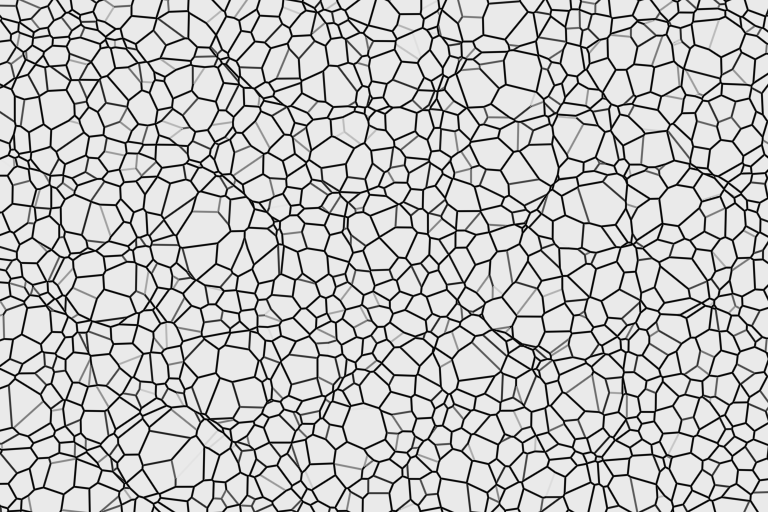
Write a Shadertoy shader that draws this pattern.

```glsl
#define SITES_PER_HEIGHT 30.0
#define LINE_HALF_WIDTH 0.0019
#define SWELL_SIZE 2.9
#define SWELL_STRENGTH 6.2
#define WEIGHT_JITTER 0.6
#define FAINT_GAP 0.1
#define SOLID_GAP 0.9
#define PAPER vec3(0.918)
#define INK vec3(0.02)

const int REACH = 4;
const int SIDE = 2 * REACH + 1;
const int COUNT = SIDE * SIDE;

vec3 hash3(vec2 p) {
    vec3 q = fract(p.xyx * vec3(0.1031, 0.1030, 0.0973));
    q += dot(q, q.yxz + 33.33);
    return fract((q.xxy + q.yzz) * q.zyx);
}

float valueNoise(vec2 p) {
    vec2 cell = floor(p), f = fract(p);
    f = f * f * (3.0 - 2.0 * f);
    float low = mix(hash3(cell).x, hash3(cell + vec2(1, 0)).x, f.x);
    float high = mix(hash3(cell + vec2(0, 1)).x, hash3(cell + vec2(1, 1)).x, f.x);
    return mix(low, high, f.y);
}

// Site position in xy, power weight in z: broad swells open large cells
// and crowd thin ones into strands between them
vec3 weightedSite(vec2 cell) {
    vec3 h = hash3(cell + 71.0);
    vec2 position = cell + h.xy;
    vec2 turned = mat2(0.8, 0.6, -0.6, 0.8) * position;
    float swell = valueNoise(turned / SWELL_SIZE + 200.0);
    return vec3(position, SWELL_STRENGTH * swell + WEIGHT_JITTER * h.z);
}

float powerDistance(vec2 p, vec3 site) {
    vec2 d = p - site.xy;
    return dot(d, d) - site.z;
}

// Ink coverage of the walls of a power diagram
float wallInk(vec2 p, float halfWidth, float softness) {
    vec3 sites[COUNT];
    vec2 base = floor(p);
    float nearest = 1e5;
    int owner = 0;

    // Find the site that owns this point
    for (int i = 0; i < COUNT; i++) {
        sites[i] = weightedSite(base + vec2(i % SIDE - REACH, i / SIDE - REACH));
        float d = powerDistance(p, sites[i]);
        if (d < nearest) {
            nearest = d;
            owner = i;
        }
    }

    // Draw straight walls; those between close sites fade
    float ink = 0.0;
    vec2 center = sites[owner].xy;
    for (int i = 0; i < COUNT; i++) {
        if (i == owner) continue;
        float gap = max(length(sites[i].xy - center), 1e-4);
        float wall = (powerDistance(p, sites[i]) - nearest) / (2.0 * gap);
        float line = 1.0 - smoothstep(halfWidth - softness, halfWidth + softness, wall);
        ink = max(ink, line * smoothstep(FAINT_GAP, SOLID_GAP, gap));
    }
    return ink;
}

void mainImage(out vec4 fragColor, in vec2 fragCoord) {
    vec2 p = fragCoord / iResolution.y * SITES_PER_HEIGHT;
    float softness = 0.75 * SITES_PER_HEIGHT / iResolution.y;
    float ink = wallInk(p, LINE_HALF_WIDTH * SITES_PER_HEIGHT, softness);
    fragColor = vec4(mix(PAPER, INK, ink), 1.0);
}
```
